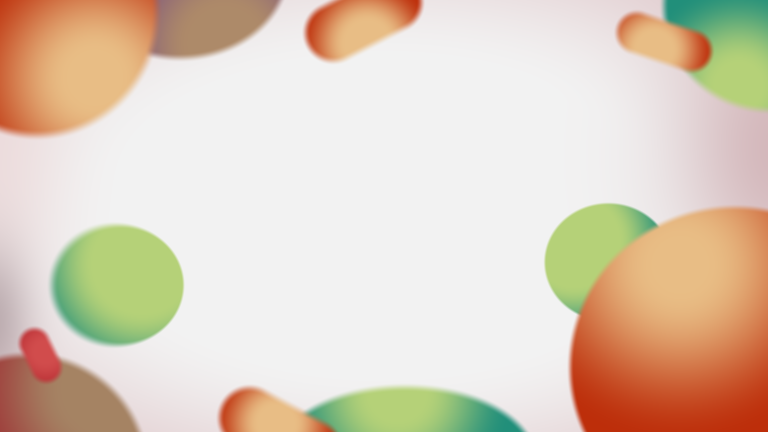
Give the GLSL for this background, as a Shadertoy shader.

```glsl
const vec3 TAN = vec3(0.91, 0.74, 0.52);
const vec3 RUST = vec3(0.74, 0.18, 0.04);
const vec3 LIME = vec3(0.71, 0.82, 0.47);
const vec3 TEAL = vec3(0.13, 0.56, 0.48);
const vec3 BROWN = vec3(0.68, 0.54, 0.41);
const vec3 PLUM = vec3(0.52, 0.36, 0.48);
const vec3 CRIMSON = vec3(0.62, 0.22, 0.22);

// Signed distance, scaled by the local gradient for an even edge
float ellipse(vec2 p, vec2 centre, vec2 radii) {
    vec2 q = (p - centre) / radii;
    float k = length(q);
    return k * (k - 1.0) / max(length(q / radii), 0.001);
}

float capsule(vec2 p, vec2 a, vec2 b, float radius) {
    vec2 axis = b - a;
    float t = clamp(dot(p - a, axis) / dot(axis, axis), 0.0, 1.0);
    return length(p - a - axis * t) - radius;
}

// Light at the focus, turning deep between two distances
vec3 shade(vec2 p, vec2 focus, float near, float far, vec3 light, vec3 deep) {
    return mix(light, deep, smoothstep(near, far, distance(p, focus)));
}

vec3 paint(vec3 base, vec3 tint, float dist, float blur) {
    return mix(tint, base, smoothstep(-blur, blur, dist));
}

float glow(vec2 p, vec2 centre, vec2 radii) {
    vec2 q = (p - centre) / radii;
    return exp(-dot(q, q));
}

vec3 backdrop(vec2 p, float aspect) {
    vec2 q = (p / vec2(aspect, 1.0) - 0.5) * 2.0;
    vec3 col = mix(vec3(0.95), vec3(0.88, 0.79, 0.80), smoothstep(0.7, 1.5, length(q)));
    col = mix(col, vec3(0.78, 0.63, 0.65), 0.65 * glow(p, vec2(1.8, 0.64), vec2(0.24, 0.3)));
    col = mix(col, vec3(0.93, 0.84, 0.84), 0.5 * glow(p, vec2(0.0, 0.6), vec2(0.15, 0.25)));
    return mix(col, vec3(0.62, 0.55, 0.57), 0.6 * glow(p, vec2(-0.02, 0.26), vec2(0.09, 0.17)));
}

// Upper group
vec3 upperShapes(vec3 col, vec2 p) {
    vec3 tint = shade(p, vec2(0.52, 0.9), 0.08, 0.24, BROWN, PLUM);
    col = paint(col, tint, ellipse(p, vec2(0.417, 1.07), vec2(0.248, 0.204)), 0.011);
    tint = shade(p, vec2(0.22, 0.82), 0.06, 0.33, TAN, RUST);
    col = paint(col, tint, ellipse(p, vec2(0.088, 0.972), vec2(0.275, 0.285)), 0.014);
    tint = shade(p, vec2(0.85, 0.9), 0.05, 0.16, TAN, RUST);
    col = paint(col, tint, capsule(p, vec2(0.773, 0.924), vec2(0.91, 0.995), 0.065), 0.011);
    tint = shade(p, vec2(1.71, 0.8), 0.05, 0.24, LIME, TEAL);
    col = paint(col, tint, ellipse(p, vec2(1.782, 0.988), vec2(0.245, 0.243)), 0.012);
    tint = shade(p, vec2(1.515, 0.885), 0.04, 0.14, TAN, RUST);
    return paint(col, tint, capsule(p, vec2(1.475, 0.924), vec2(1.6, 0.882), 0.046), 0.01);
}

// Middle and lower group
vec3 lowerShapes(vec3 col, vec2 p) {
    float softLeft = mix(0.014, 0.004, smoothstep(0.15, 0.4, p.x));
    vec3 tint = shade(p, vec2(0.33, 0.39), 0.11, 0.28, LIME, TEAL);
    col = paint(col, tint, ellipse(p, vec2(0.273, 0.34), vec2(0.152, 0.139)), softLeft);
    tint = shade(p, vec2(1.33, 0.44), 0.1, 0.23, LIME, TEAL);
    col = paint(col, tint, ellipse(p, vec2(1.408, 0.393), vec2(0.147, 0.136)), 0.004);
    tint = shade(p, vec2(1.575, 0.387), 0.06, 0.42, TAN, RUST);
    col = paint(col, tint, ellipse(p, vec2(1.70, 0.15), vec2(0.38, 0.37)), 0.009);

    tint = shade(p, vec2(0.25, 0.1), 0.1, 0.32, BROWN * 0.95, CRIMSON);
    col = paint(col, tint, ellipse(p, vec2(0.065, -0.088), vec2(0.273, 0.266)), 0.012);
    tint = shade(p, vec2(0.105, 0.185), 0.02, 0.09, vec3(0.82, 0.30, 0.30), vec3(0.72, 0.18, 0.20));
    col = paint(col, tint, capsule(p, vec2(0.08, 0.205), vec2(0.107, 0.15), 0.034), 0.009);

    tint = shade(p, vec2(0.92, 0.09), 0.06, 0.27, LIME, TEAL);
    col = paint(col, tint, ellipse(p, vec2(0.9375, -0.065), vec2(0.3, 0.169)), 0.011);
    tint = shade(p, vec2(0.64, 0.02), 0.04, 0.15, TAN, RUST);
    return paint(col, tint, capsule(p, vec2(0.579, 0.032), vec2(0.718, -0.042), 0.07), 0.011);
}

void mainImage(out vec4 fragColor, in vec2 fragCoord) {
    vec2 p = fragCoord / iResolution.y;
    vec3 col = backdrop(p, iResolution.x / iResolution.y);
    col = upperShapes(col, p);
    col = lowerShapes(col, p);
    fragColor = vec4(col, 1.0);
}
```
